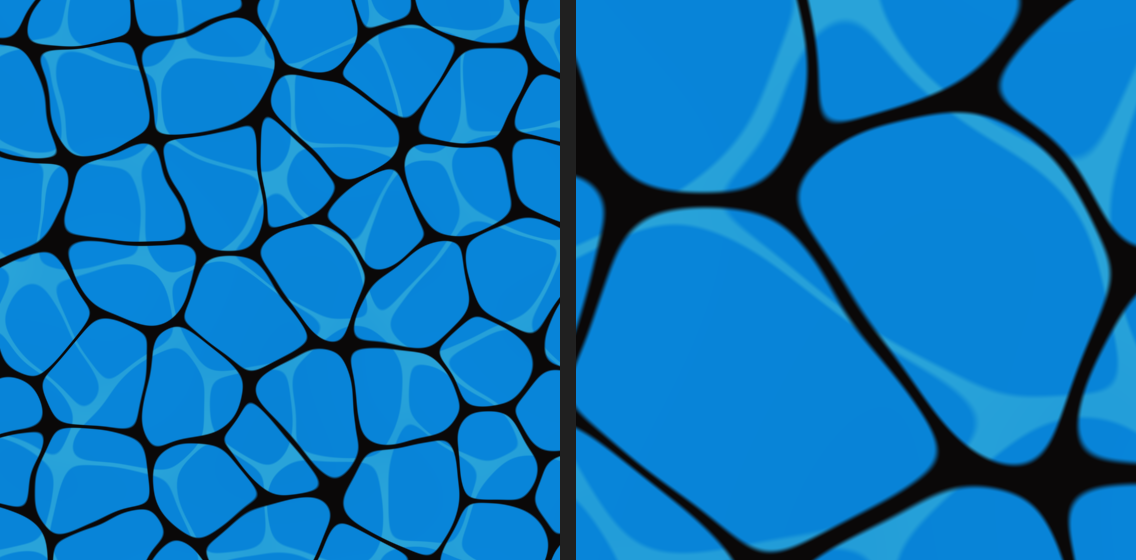
Left, the full canvas; right, a detail of the centre.
Write a three.js fragment shader that draws this texture.

```glsl
// Blue rounded cells parted by black veins, with a pale web of water light inside.
varying vec2 vUv;

const vec3 WATER_BLUE = vec3(0.03, 0.52, 0.85);
const vec3 LIGHT_BLUE = vec3(0.16, 0.64, 0.85);
const vec3 VEIN_BLACK = vec3(0.04, 0.03, 0.03);

const float VEIN_CELLS = 6.0;       // cells across the canvas
const float VEIN_WIDTH = 0.020;     // half width, in cells
const float VEIN_ROUNDING = 15.0;   // lower is rounder
const float LIGHT_CELLS = 5.2;
const float LIGHT_WIDTH = 0.016;
const float LIGHT_ROUNDING = 15.0;
const float WIDTH_VARIATION = 0.014;
const float JITTER = 0.88;
const float WARP_AMOUNT = 0.13;     // bend of the lines, in cells
const float WARP_SCALE = 1.4;
const float EDGE_SOFTNESS = 0.0019; // in canvas units
const float TAU = 6.28319;

vec2 hash2(vec2 p) {
  vec3 q = fract(p.xyx * vec3(0.1031, 0.1030, 0.0973));
  q += dot(q, q.yzx + 33.33);
  return fract((q.xx + q.yz) * q.zy);
}

float gradientDot(vec2 corner, vec2 offset) {
  float angle = TAU * hash2(corner + 71.0).x;
  return dot(vec2(cos(angle), sin(angle)), offset);
}

float gradientNoise(vec2 p) {
  vec2 i = floor(p);
  vec2 f = p - i;
  vec2 u = f * f * f * (f * (f * 6.0 - 15.0) + 10.0);
  vec2 e = vec2(1.0, 0.0);
  float low = mix(gradientDot(i, f), gradientDot(i + e, f - e), u.x);
  float high = mix(gradientDot(i + e.yx, f - e.yx), gradientDot(i + 1.0, f - 1.0), u.x);
  return mix(low, high, u.y);
}

vec2 warp(vec2 p) {
  vec2 q = p * WARP_SCALE;
  return p + WARP_AMOUNT * vec2(gradientNoise(q + 13.7), gradientNoise(q + 47.2));
}

vec2 cellPoint(vec2 cell) {
  return cell + 0.5 + JITTER * (hash2(cell) - 0.5);
}

// Distance to the cell border; a smooth minimum rounds the corners.
float roundedBorder(vec2 p, float rounding) {
  vec2 home = floor(p);
  vec2 nearestCell = home;
  float nearest = 100.0;
  for (int y = -2; y <= 2; y++) {
    for (int x = -2; x <= 2; x++) {
      vec2 cell = home + vec2(float(x), float(y));
      vec2 r = cellPoint(cell) - p;
      float d = dot(r, r);
      if (d < nearest) {
        nearest = d;
        nearestCell = cell;
      }
    }
  }
  vec2 own = cellPoint(nearestCell) - p;
  float sum = 0.0;
  for (int y = -2; y <= 2; y++) {
    for (int x = -2; x <= 2; x++) {
      if (x == 0 && y == 0) continue;
      vec2 other = cellPoint(nearestCell + vec2(float(x), float(y))) - p;
      float d = dot(0.5 * (own + other), normalize(other - own));
      sum += exp(-rounding * d);
    }
  }
  return -log(max(sum, 1e-6)) / rounding;
}

// Coverage of a web of lines that swell where they meet.
float web(vec2 p, float cells, float width, float rounding) {
  float border = roundedBorder(warp(p), rounding);
  float halfWidth = width + WIDTH_VARIATION * gradientNoise(p * 1.7 + 5.3);
  float soft = EDGE_SOFTNESS * cells;
  return 1.0 - smoothstep(halfWidth - soft, halfWidth + soft, border);
}

void main() {
  vec2 veinPos = vUv * VEIN_CELLS + vec2(20.3, 31.6);
  vec2 lightPos = vUv * LIGHT_CELLS + vec2(83.4, 57.1);

  // Water with a faint drift in tone
  vec3 color = WATER_BLUE * (1.0 + 0.02 * gradientNoise(vUv * 3.0 + 9.0));

  // Pale light lines, a little uneven in strength
  float light = web(lightPos, LIGHT_CELLS, LIGHT_WIDTH, LIGHT_ROUNDING);
  float strength = clamp(0.93 + 0.3 * gradientNoise(vUv * 7.0 + 3.0), 0.0, 1.0);
  color = mix(color, LIGHT_BLUE, light * strength);

  // Black veins on top
  float vein = web(veinPos, VEIN_CELLS, VEIN_WIDTH, VEIN_ROUNDING);
  color = mix(color, VEIN_BLACK, vein);

  gl_FragColor = vec4(color, 1.0);
}
```
